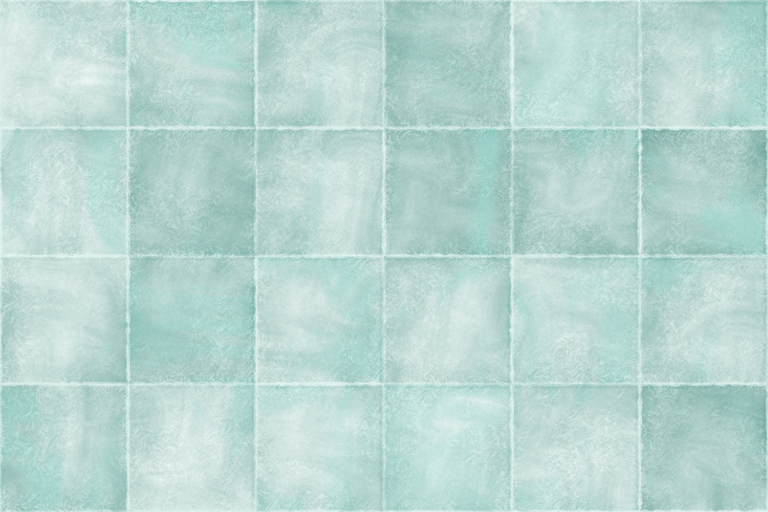
Reproduce this texture procedurally as a Shadertoy shader.

```glsl
// Six by four weathered aqua ceramic tiles with pale, ragged grout.

float hash(vec2 p) {
    vec3 q = fract(p.xyx * vec3(0.1031, 0.103, 0.0973));
    q += dot(q, q.yzx + 33.33);
    return fract((q.x + q.y) * q.z);
}

// Distance to the nearest scattered point, roughly 0 to 1.
float cellular(vec2 p) {
    vec2 cell = floor(p), f = fract(p);
    float nearest = 2.0;
    for (int y = -1; y <= 1; y++)
    for (int x = -1; x <= 1; x++) {
        vec2 o = vec2(x, y), id = cell + o;
        vec2 site = vec2(hash(id), hash(id + 71.7));
        nearest = min(nearest, length(o + site - f));
    }
    return nearest;
}

// Rotated, warped sines layered into soft blotches around zero.
float clouds(vec2 p) {
    float sum = 0.0, amp = 0.5;
    for (int i = 0; i < 5; i++) {
        p = mat2(0.8, -0.6, 0.6, 0.8) * p * 1.75 + 1.3;
        p += 0.7 * sin(p.yx * 1.3);
        sum += amp * sin(p.x) * sin(p.y);
        amp *= 0.68;
    }
    return sum;
}

void mainImage(out vec4 fragColor, in vec2 fragCoord) {
    vec2 p = fragCoord / iResolution.xy * vec2(6.0, 4.0);
    vec2 tile = floor(p), f = fract(p);
    float pixel = 6.0 / iResolution.x;
    vec2 edge = 0.5 - abs(f - 0.5);
    float rim = min(edge.x, edge.y);

    // Each tile gets its own glaze tone, tint and blotches.
    float tone = hash(tile + 5.3);
    float tint = hash(tile + 19.1);
    vec2 q = f + 13.0 * vec2(tone, tint);
    float blotch = clouds(q * 2.2);
    float patches = clouds(q * 1.3 + 8.0);
    float mottle = clouds(q * 8.0 + 4.0);

    // Paler towards the middle, from deep grey green to chalky white.
    float light = 0.1 + 0.75 * tone + 0.4 * blotch + 0.16 * mottle;
    light += 0.3 * smoothstep(0.0, 0.35, rim) - 0.08;
    vec3 glaze = mix(vec3(0.615, 0.765, 0.74), vec3(0.835, 0.905, 0.895), light);
    float teal = smoothstep(0.1, 0.8, patches + 0.9 * tint - 0.3);
    glaze = mix(glaze, vec3(0.62, 0.855, 0.82), 0.6 * teal * (1.0 - 0.5 * tone));

    // Pitted grain at mixed scales, strongest where the surface is worn.
    float worn = smoothstep(-0.3, 0.5, clouds(q * 2.3 + 21.0));
    vec2 bent = p + 0.02 * sin(p.yx * 37.0) + 0.03 * mottle;
    float grain = cellular(bent * vec2(21.0, 27.0)) - 0.45;
    float fine = cellular(bent.yx * 43.0 + 9.0) - 0.45;
    glaze += (0.01 + 0.045 * worn) * grain + (0.035 + 0.05 * worn) * fine;

    // Uneven darkening towards the rim, with some chalky dust.
    float shade = exp(-rim * 15.0) * clamp(0.4 + patches, 0.0, 1.0);
    glaze -= vec3(0.075, 0.045, 0.05) * shade;
    float dust = exp(-rim * 20.0) * smoothstep(-0.1, 0.3, fine + 0.7 * blotch);
    glaze = mix(glaze, vec3(0.88, 0.945, 0.93), 0.55 * dust);

    // Thin shadow under the grout, on the upper and right sides of a tile.
    vec2 contact = smoothstep(0.05, 0.02, 1.0 - f);
    glaze -= vec3(0.06, 0.04, 0.04) * max(contact.x, contact.y) * hash(tile + 41.0);

    // Grout width wobbles; every joint has its own strength.
    vec2 wobble = 0.004 * vec2(sin(p.y * 31.0 + 3.0 * sin(p.y * 13.0)),
                               sin(p.x * 29.0 + 3.0 * sin(p.x * 11.0)));
    vec2 ragged = edge + wobble + 0.012 * grain + 0.012 * fine;
    vec2 joint = 1.0 - smoothstep(0.012 - pixel, 0.012 + pixel, ragged);
    vec2 line = floor(p + 0.5);
    vec2 strength = 0.4 + 0.6 * vec2(hash(vec2(line.x, tile.y) + 3.7),
                                     hash(vec2(tile.x, line.y) + 57.0));
    joint *= strength * (0.9 + 0.3 * mottle);
    float grout = clamp(max(joint.x, joint.y), 0.0, 1.0);
    vec3 color = mix(glaze, vec3(0.88, 0.95, 0.935) + 0.05 * fine, grout);

    fragColor = vec4(clamp(color, 0.0, 1.0), 1.0);
}
```
